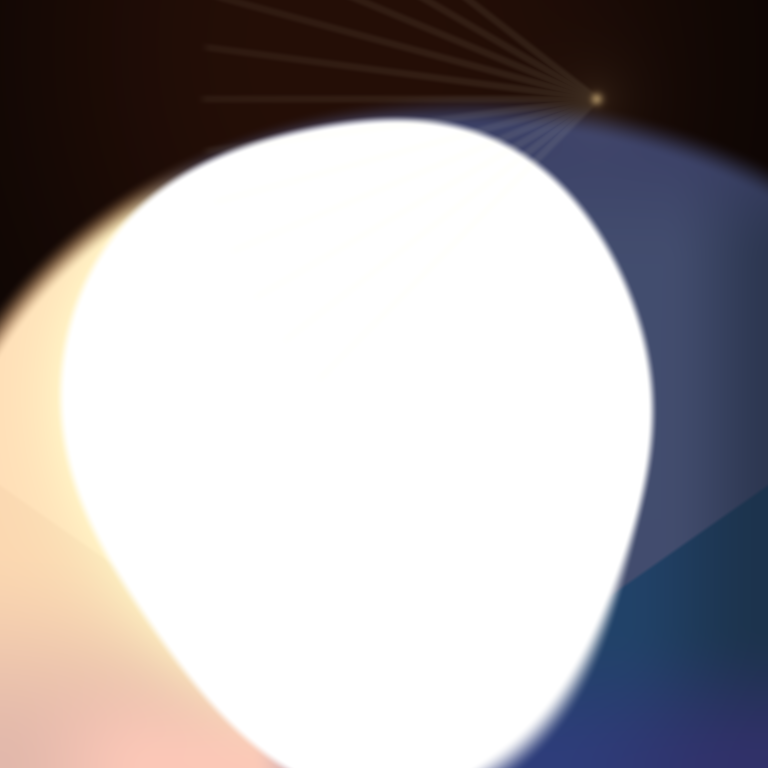
Reproduce this background procedurally as a Shadertoy shader.

```glsl
// Signed distance, approximate, to the wide dome; its sides run straight down
float domeDistance(vec2 p) {
    vec2 radii = vec2(0.702, 0.552);
    vec2 q = p - vec2(0.612, 0.310);
    q.y = max(q.y, 0.0);
    float k = length(q / radii);
    return k * (k - 1.0) / max(length(q / (radii * radii)), 0.001);
}

// Distance to the tapering egg, with its radius given by a short Fourier series
float eggDistance(vec2 p) {
    vec2 q = p - vec2(0.482, 0.479);
    float a = atan(q.y, q.x);
    float radius = 0.4057
        - 0.0082 * cos(a) - 0.0517 * sin(a)
        - 0.0281 * cos(2.0 * a) - 0.0077 * sin(2.0 * a)
        - 0.0128 * cos(3.0 * a) + 0.0221 * sin(3.0 * a)
        + 0.0077 * cos(4.0 * a) + 0.0013 * sin(4.0 * a)
        + 0.0035 * cos(5.0 * a) - 0.0036 * sin(5.0 * a);
    return length(q) - radius;
}

// Fan of thin rays leaving the lamp toward the left
float rayFan(vec2 q) {
    float spacing = radians(7.55);
    float index = clamp(round(atan(q.y, -q.x) / spacing), -6.0, 5.0);
    float angle = index * spacing;
    vec2 dir = vec2(-cos(angle), sin(angle));
    float along = dot(q, dir);
    float across = abs(q.x * dir.y - q.y * dir.x);
    float span = smoothstep(0.0, 0.02, along) * (1.0 - smoothstep(0.505, 0.522, along));
    return span * (1.0 - smoothstep(0.001, 0.008, across)) * mix(1.3, 0.8, along / 0.52);
}

vec3 warmSide(vec2 p, float egg) {
    vec3 peach = mix(vec3(0.90, 0.74, 0.69), vec3(1.0, 0.86, 0.71), smoothstep(0.0, 0.30, p.y));
    vec3 rose = vec3(1.0, 0.80, 0.74);
    peach = mix(peach, rose, smoothstep(0.0, 0.2, p.x) * (1.0 - smoothstep(0.0, 0.16, p.y)));
    vec3 cream = vec3(1.0, 0.95, 0.77);
    return mix(peach, cream, exp(-max(egg, 0.0) * 20.0) * smoothstep(-0.05, 0.25, p.y));
}

vec3 coolSide(vec2 p, float seam) {
    vec3 slate = mix(vec3(0.26, 0.30, 0.43), vec3(0.17, 0.21, 0.31), smoothstep(0.86, 1.02, p.x));
    slate = mix(slate, vec3(0.23, 0.25, 0.40), smoothstep(0.65, 0.85, p.y));
    vec3 teal = mix(vec3(0.13, 0.26, 0.41), vec3(0.11, 0.20, 0.30), smoothstep(0.80, 1.0, p.x));
    vec3 indigo = mix(vec3(0.18, 0.24, 0.48), vec3(0.19, 0.19, 0.41), smoothstep(0.7, 1.0, p.x));
    teal = mix(indigo, teal, smoothstep(0.0, 0.19, p.y));
    return mix(teal, slate, seam);
}

void mainImage(out vec4 fragColor, in vec2 fragCoord) {
    vec2 p = fragCoord / iResolution.xy;
    float dome = domeDistance(p);
    float egg = eggDistance(p);

    // Dark brown backdrop, fading to the sides
    vec3 color = mix(vec3(0.14, 0.055, 0.025), vec3(0.055, 0.023, 0.015),
                     smoothstep(0.1, 0.62, length((p - vec2(0.45, 0.94)) * vec2(1.0, 0.8))));

    // Dome: warm on the left, cool on the right, crossed by a V-shaped seam
    float seamHeight = 0.368 - 0.70 * (0.5 - abs(p.x - 0.5));
    float seam = smoothstep(-0.004, 0.004, p.y - seamHeight);
    float cool = smoothstep(0.15, 0.29, p.x + 0.25 * min(p.y - 0.72, 0.0));
    cool = max(cool, smoothstep(0.5, 0.6, p.x));
    vec3 warm = warmSide(p, egg) * mix(vec3(0.985, 0.975, 0.97), vec3(1.0), seam);
    vec3 blue = coolSide(p, seam);
    float halo = exp(-max(egg, 0.0) * 90.0) * (1.0 - smoothstep(0.35, 0.6, p.x));
    blue += vec3(0.22, 0.25, 0.32) * halo;
    float fill = 1.0 - smoothstep(-0.028, 0.018, dome);
    vec3 rimTint = mix(vec3(1.0, 0.82, 0.65), vec3(1.0), fill);
    color = mix(color, mix(warm * rimTint, blue, cool), fill);

    // White egg, softer toward the lower right
    float lower = (1.0 - smoothstep(0.0, 0.35, p.y)) * smoothstep(0.5, 0.65, p.x);
    float softness = 0.007 + 0.016 * lower;
    color = mix(color, vec3(1.0), 1.0 - smoothstep(-softness, softness, egg));

    // Rays and the small lamp at their tip
    vec2 fromLamp = p - vec2(0.777, 0.871);
    float lampDistance = length(fromLamp);
    color = mix(color, vec3(1.0, 0.99, 0.82), 0.06 * rayFan(fromLamp));
    float glow = 0.45 * exp(-lampDistance * lampDistance * 14000.0) + 0.10 * exp(-lampDistance * 28.0);
    color += vec3(0.85, 0.78, 0.55) * glow;

    fragColor = vec4(clamp(color, 0.0, 1.0), 1.0);
}
```
